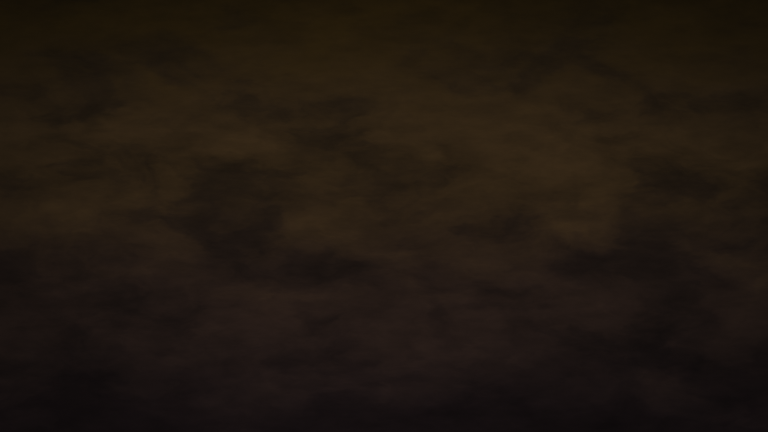
A WebGL 2 fragment shader for this texture:

```glsl
#version 300 es
precision highp float;
// Dim, smoky backdrop: a vertical blend from violet-black through umber to
// dark olive, mottled by small soft clouds stretched sideways (layered value
// noise with a slight domain warp) and darkened towards the edges.

uniform vec2 u_resolution;
out vec4 fragColor;

// Colours from bottom to top
const vec3 VIOLET_BLACK = vec3(0.092, 0.068, 0.071);
const vec3 DARK_UMBER   = vec3(0.134, 0.098, 0.082);
const vec3 WARM_BROWN   = vec3(0.168, 0.125, 0.074);
const vec3 DARK_OLIVE   = vec3(0.120, 0.088, 0.034);
const vec3 COOL_SHADOW  = vec3(0.100, 0.080, 0.070);

// Cloud shape, in units of canvas height
const vec2  CLOUD_FREQ   = vec2(5.2, 10.5);
const vec2  STREAK_FREQ  = vec2(15.0, 44.0);
const float WARP         = 0.50;
const float CLOUD_GAIN   = 0.62;
const float STREAK_GAIN  = 0.26;
const float SHADOW_MIX   = 0.25;
const float BAND_WOBBLE  = 0.22;
const float EDGE_DARKEN  = 0.34;
const int   OCTAVES      = 5;

float hash(vec2 p) {
    vec3 q = fract(vec3(p.xyx) * 0.1031);
    q += dot(q, q.yzx + 33.33);
    return fract((q.x + q.y) * q.z);
}

float valueNoise(vec2 p) {
    vec2 cell = floor(p);
    vec2 f = fract(p);
    f = f * f * f * (f * (f * 6.0 - 15.0) + 10.0);
    float low  = mix(hash(cell), hash(cell + vec2(1.0, 0.0)), f.x);
    float high = mix(hash(cell + vec2(0.0, 1.0)), hash(cell + vec2(1.0)), f.x);
    return mix(low, high, f.y);
}

// Rotated octaves hide the lattice; result lies in 0..1
float fbm(vec2 p) {
    const mat2 TURN = mat2(0.96, 0.28, -0.28, 0.96);
    float sum = 0.0, weight = 0.5, total = 0.0;
    for (int i = 0; i < OCTAVES; i++) {
        sum += weight * valueNoise(p);
        total += weight;
        weight *= 0.56;
        p = TURN * p * 2.03 + 17.3;
    }
    return sum / total;
}

vec3 verticalBlend(float y) {
    vec3 c = mix(VIOLET_BLACK, DARK_UMBER, smoothstep(0.0, 0.32, y));
    c = mix(c, WARM_BROWN, smoothstep(0.28, 0.62, y));
    return mix(c, DARK_OLIVE, smoothstep(0.70, 1.05, y));
}

void main() {
    vec2 uv = gl_FragCoord.xy / u_resolution;
    vec2 p = gl_FragCoord.xy / u_resolution.y;

    // Clouds and thin horizontal streaks
    vec2 q = p * CLOUD_FREQ;
    vec2 warp = vec2(fbm(q + 31.7), fbm(q + 74.2)) - 0.5;
    float cloud = fbm(q + 2.0 * WARP * warp + 5.0) - 0.5;
    float streak = fbm(p * STREAK_FREQ + 50.0) - 0.5;

    // Colour bands, with cool hollows between the clouds
    vec3 color = verticalBlend(uv.y + BAND_WOBBLE * cloud);
    float hollow = 1.0 - smoothstep(-0.28, 0.0, cloud);
    color = mix(color, min(color, COOL_SHADOW), SHADOW_MIX * hollow);
    color *= 1.0 + CLOUD_GAIN * cloud + STREAK_GAIN * streak;

    // Edge falloff
    vec2 fromCentre = (uv - vec2(0.5, 0.53)) * vec2(1.75, 1.55);
    color *= 1.0 - EDGE_DARKEN * smoothstep(0.45, 1.20, length(fromCentre));

    // Sub-level dither keeps the dark gradients free of banding
    color += (hash(gl_FragCoord.xy) - 0.5) / 255.0;
    fragColor = vec4(color, 1.0);
}
```
